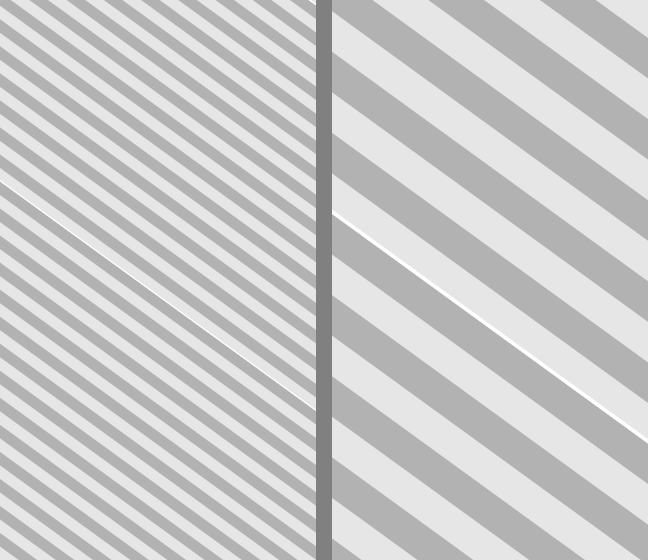
Left: the whole. Right: its middle third, enlarged.
Reproduce this pattern procedurally as a Shadertoy shader.

```glsl
// Diagonal two-tone grey stripes with a thin white seam on every fifteenth repeat.

// Lengths are fractions of the canvas height.
const float PERIOD       = 20.0 / 512.0;   // one light plus one dark stripe
const float LIGHT_SHARE  = 0.5;            // light part of each period
const float ANGLE        = radians(36.0);  // stripe normal, clockwise from vertical
const float SEAM_EVERY   = 15.0;           // periods between seams
const float SEAM_INDEX   = 14.0;           // period that starts with the first seam
const float SEAM_WIDTH   = 1.1 / 512.0;

const vec3 DARK_GREY  = vec3(0.70);
const vec3 LIGHT_GREY = vec3(0.90);
const vec3 SEAM_WHITE = vec3(1.0);

// Signed distance to the nearest repeat of a point on a line.
float repeatedOffset(float x, float spacing) {
    return (fract(x / spacing + 0.5) - 0.5) * spacing;
}

// Antialiased coverage of a band of the given width, centred on offset zero.
float band(float offset, float width, float pixel) {
    return clamp((0.5 * width - abs(offset)) / pixel + 0.5, 0.0, 1.0);
}

void mainImage(out vec4 fragColor, in vec2 fragCoord) {
    float pixel = 1.0 / iResolution.y;
    vec2 uv = fragCoord * pixel;

    // Distance across the stripes from the lower left corner
    float across = dot(uv, vec2(sin(ANGLE), cos(ANGLE)));

    // Stripes: each period opens with its light part
    float lightWidth = PERIOD * LIGHT_SHARE;
    float stripe = repeatedOffset(across - 0.5 * lightWidth, PERIOD);
    vec3 color = mix(DARK_GREY, LIGHT_GREY, band(stripe, lightWidth, pixel));

    // Seam along the lower edge of a light stripe
    float seamCentre = SEAM_INDEX * PERIOD + 0.5 * SEAM_WIDTH;
    float seam = repeatedOffset(across - seamCentre, SEAM_EVERY * PERIOD);
    color = mix(color, SEAM_WHITE, band(seam, SEAM_WIDTH, pixel));

    fragColor = vec4(color, 1.0);
}
```
